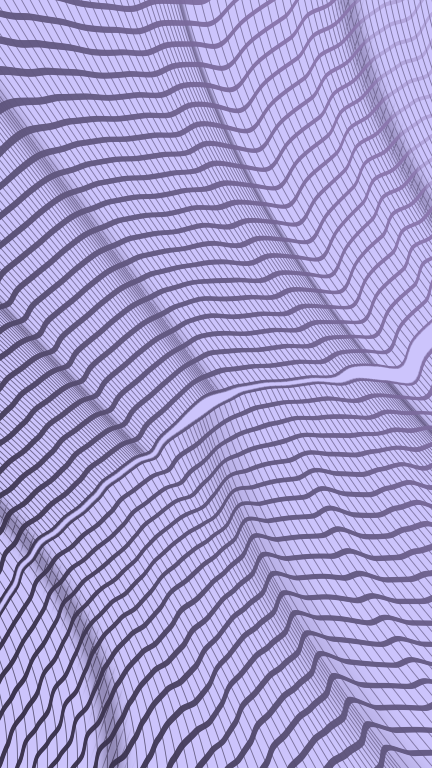
A Shadertoy shader for this background:

```glsl
// Folded wire mesh on lavender: thick contour bands cross fine strands.
// Curved folds bend two height fields, parted by a pale open seam;
// bands are levels of the fields, strands are spaced between the folds.

const float TALL = 7.68;   // canvas height in scene units
const float WIDE = 4.32;   // canvas width in scene units
const float SEAM = 4.18;   // field level of the open seam

const vec3 PAPER = vec3(0.80, 0.77, 0.99);
const vec3 INK_DARK = vec3(0.21, 0.18, 0.28);
const vec3 INK_MID = vec3(0.38, 0.34, 0.50);
const vec3 INK_PALE = vec3(0.54, 0.46, 0.68);

float hash(float n) {
    n = fract(n * 0.1031);
    n *= n + 33.33;
    return fract(n * (n + n));
}

// Smooth 1D noise in -1..1
float wobble(float x) {
    float cell = floor(x);
    float t = fract(x);
    return 2.0 * mix(hash(cell), hash(cell + 1.0), t * t * (3.0 - 2.0 * t)) - 1.0;
}

// Horizontal place of a curved fold at depth y
float fold(float y, float start, float slope, float curve) {
    return start + y * (slope + curve * y);
}

// Rounded max(x, 0)
float softRamp(float x, float radius) {
    return 0.5 * (x + sqrt(x * x + radius * radius));
}

// Strand count across one pleat, crowded toward its right fold
float strands(float x, float left, float right, float count) {
    float t = clamp((x - left) / (right - left), 0.0, 1.0);
    return count * mix(t, pow(t, 9.0), 0.2);
}

float slopeLength(float f) {
    return max(length(vec2(dFdx(f), dFdy(f))), 1e-4);
}

// Antialiased line at each half-integer of f
float repeatLine(float f, float halfWidth, float pixelStep) {
    float d = abs(fract(f) - 0.5);
    return 1.0 - smoothstep(halfWidth - 0.6 * pixelStep, halfWidth + 0.6 * pixelStep, d);
}

// Fine line of constant width on the canvas
float strandLine(float f, float unit) {
    float g = slopeLength(f);
    return repeatLine(f, 0.005 * g / unit, g);
}

// Band number at distance d from the seam, spreading outward
float bandIndex(float d, float spread) {
    return 0.4 + d * (5.9 - spread * d);
}

float glow(float d, float width) {
    return exp(-d * d / (width * width));
}

void mainImage(out vec4 fragColor, in vec2 fragCoord) {
    vec2 uv = fragCoord / iResolution.xy;
    float x = uv.x * WIDE;
    float y = (1.0 - uv.y) * TALL;   // depth from the top
    float unit = TALL / iResolution.y;

    // Folds, from lower left to upper right
    float lowLeft = fold(y - 5.10, 0.0, 0.90, -0.18);
    float left = fold(y - 3.05, 0.0, 0.96, 0.0);
    float middle = fold(y - 0.95, 0.0, 0.73, 0.0);
    float right = fold(y, 1.80, 0.25, 0.077);
    float corner = fold(y, 3.45, 0.20, 0.094);
    float crest = fold(y - 4.10, 2.05, 0.30, 0.07);

    // Height fields above and below the seam
    float past = x - right;
    float base = y + 0.12 * x - 0.3 * softRamp(lowLeft - x, 0.1);
    float upper = base - 0.45 * softRamp(middle - x, 0.25) + 0.5 * softRamp(past - 0.1, 0.2);
    upper += 0.32 * softRamp(1.1 - x, 0.2) * (1.0 - smoothstep(0.0, 1.8, y));
    upper -= 0.12 * glow(past - 0.25, 0.22) + 0.05 * glow(x - left - 0.1, 0.15);
    upper += mix(0.025, 0.055, smoothstep(0.0, 0.4, past)) * wobble(past * 4.0 + 40.0);
    float lower = base - 0.6 * softRamp(crest - x, 0.15);
    lower -= 0.14 * max(x - crest, 0.0) * smoothstep(4.6, 6.6, y);
    lower += 0.045 * wobble((x - crest) * 4.5 + 70.0);
    float side = upper - SEAM;
    lower = mix(upper, lower, smoothstep(0.0, 1.2, side));

    // Seam width swells at the middle and the right
    float seamHalf = 0.01 + 0.035 * glow(x - 2.05, 0.25) + 0.06 * smoothstep(3.2, 3.8, x);
    float below = smoothstep(-unit, unit, side);
    float closed = smoothstep(-unit, unit, abs(side) - seamHalf - 0.01);

    // Contour bands, slimmer toward the upper right
    float upIndex = bandIndex(SEAM - upper - seamHalf, 0.2);
    float downIndex = bandIndex(lower - SEAM - seamHalf, 0.27);
    float upHalf = mix(0.135, 0.10, smoothstep(-0.2, 0.5, past));
    float band = mix(repeatLine(upIndex, upHalf, slopeLength(upIndex)),
                     repeatLine(downIndex, 0.125, slopeLength(downIndex)), below);
    band *= 1.0 - 0.6 * smoothstep(0.0, 0.2, x - corner);

    // Fine strands
    float outer = min(x - lowLeft, 0.0) / 0.10;
    float upStrand = outer + strands(x, lowLeft, left, 40.0) + strands(x, left, middle, 32.0)
        + strands(x, middle, right, 36.0) + strands(x, right, corner, 25.0)
        + max(x - corner, 0.0) / 0.06;
    float downStrand = outer + strands(x, lowLeft, crest, 36.0) + strands(x, crest, right, 42.0)
        + max(past, 0.0) / 0.06;
    float strand = mix(strandLine(upStrand, unit), strandLine(downStrand, unit), below);

    // Crossed mesh and shade where pleats overlap
    float overlap = max(glow(x - lowLeft, 0.12), glow(x - corner - 0.03, 0.10));
    float mesh = overlap * strandLine((x + 0.35 * y) / 0.075, unit);
    float shade = 0.7 * glow(past, 0.025) + 0.4 * overlap;
    shade += (1.0 - below) * (0.3 * glow(x - middle + 0.03, 0.11) + 0.4 * glow(x - left, 0.06));
    shade += below * (0.17 * glow(x - crest, 0.25) + 0.2 * glow(past, 0.1));

    // Ink fades toward the upper right
    float fade = clamp(0.5 * (uv.x + uv.y), 0.0, 1.0);
    vec3 ink = mix(INK_DARK, INK_MID, smoothstep(0.05, 0.5, fade));
    vec3 shadeInk = ink;
    ink = mix(ink, INK_PALE, smoothstep(0.5, 0.85, fade));
    vec3 color = mix(PAPER, shadeInk, closed * clamp(shade, 0.0, 0.8));
    color = mix(color, shadeInk, closed * max(0.65 * strand, 0.75 * mesh));
    color = mix(color, ink, closed * 0.95 * band);
    fragColor = vec4(color, 1.0);
}
```
